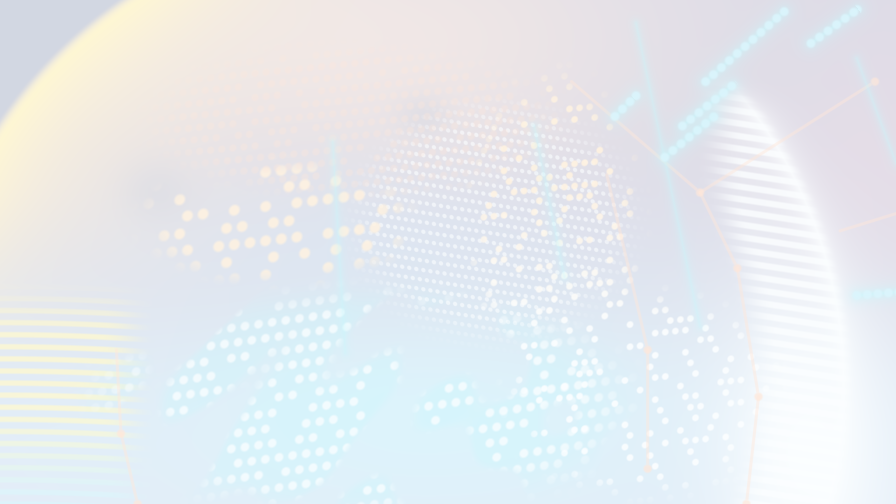
Give the GLSL for this background, as a Shadertoy shader.

```glsl
// Pale glowing globe of dotted land, with cyan data bars and thin network lines.

// Globe, in units of canvas height
const vec2 GLOBE = vec2(0.764, 0.236);
const float RADIUS = 0.92;
const float RIB_PITCH = 0.025;
const float BEAD_PITCH = 0.021;
const float BEAD_RADIUS = 0.0085;

// Palette
const vec3 LAVENDER = vec3(0.865, 0.860, 0.905);
const vec3 ICE = vec3(0.890, 0.930, 0.970);
const vec3 GREY = vec3(0.825, 0.842, 0.885);
const vec3 PEACH = vec3(0.950, 0.912, 0.903);
const vec3 BLUE = vec3(0.865, 0.900, 0.948);
const vec3 CYAN = vec3(0.860, 0.960, 0.990);
const vec3 BRIGHT_CYAN = vec3(0.780, 0.970, 0.990);
const vec3 ROSE = vec3(0.900, 0.865, 0.905);
const vec3 CREAM = vec3(1.000, 0.950, 0.880);
const vec3 YELLOW = vec3(1.000, 0.975, 0.810);
const vec3 APRICOT = vec3(1.000, 0.905, 0.850);
const vec3 WHITE = vec3(0.985, 0.995, 1.000);

// Segments as start.xy, end.xy
const int BARS = 6;
const vec4 BAR[BARS] = vec4[](
    vec4(1.319, 0.688, 1.417, 0.769), vec4(1.354, 0.750, 1.454, 0.831),
    vec4(1.400, 0.838, 1.556, 0.977), vec4(1.609, 0.914, 1.701, 0.981),
    vec4(1.220, 0.769, 1.262, 0.810), vec4(1.700, 0.414, 1.790, 0.421));
const int LINKS = 10;
const vec4 LINK[LINKS] = vec4[](
    vec4(1.134, 0.838, 1.389, 0.618), vec4(1.389, 0.618, 1.463, 0.468),
    vec4(1.463, 0.468, 1.505, 0.213), vec4(1.505, 0.213, 1.481, 0.000),
    vec4(1.389, 0.618, 1.736, 0.838), vec4(1.667, 0.542, 1.790, 0.580),
    vec4(0.231, 0.306, 0.240, 0.140), vec4(0.240, 0.140, 0.273, 0.000),
    vec4(1.204, 0.653, 1.285, 0.306), vec4(1.285, 0.306, 1.285, 0.070));
const int BEAMS = 4;
const vec4 BEAM[BEAMS] = vec4[](
    vec4(1.262, 0.954, 1.389, 0.352), vec4(1.700, 0.884, 1.778, 0.676),
    vec4(0.660, 0.720, 0.685, 0.300), vec4(1.060, 0.750, 1.120, 0.450));

float hash(vec2 p) {
    return fract(sin(dot(p, vec2(127.1, 311.7))) * 4375.85);
}

float blob(vec2 p, vec2 center, vec2 size) {
    vec2 d = (p - center) / size;
    return exp(-dot(d, d));
}

float patchMask(vec2 p, vec2 center, vec2 size) {
    return smoothstep(0.25, 0.55, blob(p, center, size));
}

float segment(vec2 p, vec4 s) {
    vec2 a = p - s.xy, b = s.zw - s.xy;
    return length(a - b * clamp(dot(a, b) / dot(b, b), 0.0, 1.0));
}

float disc(float d, float radius) {
    float soft = max(radius * 0.35, 0.8 / iResolution.y);
    return 1.0 - smoothstep(radius - soft, radius + soft, d);
}

// Ragged land shapes from layered sines
float land(vec2 p) {
    float wave = sin(11.0 * p.x + 2.0 * sin(8.0 * p.y)) + sin(21.0 * p.y + 3.0 * sin(6.0 * p.x))
               + 0.6 * sin(37.0 * p.x - 29.0 * p.y);
    return smoothstep(-0.5, 0.3, wave);
}

// Tilted rows of dots; keep is the share of cells that are lit
float dots(vec2 p, float tilt, vec2 pitch, float radius, float keep) {
    vec2 g = vec2(p.x, p.y - tilt * p.x) / pitch;
    g.x += 0.5 * mod(floor(g.y), 2.0);
    return disc(length((fract(g) - 0.5) * pitch), radius) * step(hash(floor(g)), keep);
}

void mainImage(out vec4 fragColor, in vec2 fragCoord) {
    vec2 p = fragCoord / iResolution.y;
    float depth = RADIUS - length(p - GLOBE);
    float inside = smoothstep(-0.012, 0.018, depth);

    // Soft backdrop
    vec3 col = mix(ICE, LAVENDER, smoothstep(0.1, 0.75, p.y));
    col = mix(col, PEACH, 0.9 * blob(p, vec2(0.75, 0.92), vec2(0.55, 0.28)));
    col = mix(col, BLUE, 0.8 * blob(p, vec2(0.72, 0.50), vec2(0.45, 0.16)));
    col = mix(col, CYAN, 0.8 * blob(p, vec2(0.85, 0.17), vec2(0.50, 0.20)));
    col = mix(col, ROSE, 0.8 * blob(p, vec2(1.75, 0.68), vec2(0.20, 0.25)));
    col = mix(col, GREY, (1.0 - inside) * smoothstep(0.6, 1.0, p.y - p.x + 0.4));

    // Warm left rim
    float left = (1.0 - smoothstep(0.2, 0.85, p.x)) * smoothstep(0.22, 0.65, p.y) * inside;
    col = mix(col, CREAM, 0.85 * left * exp(-max(depth, 0.0) / 0.28));
    col = mix(col, YELLOW, 0.9 * left * exp(-max(depth, 0.0) / 0.09));
    col = mix(col, GREY, 0.4 * blob(p, vec2(0.84, 0.77), vec2(0.05, 0.04)));
    col = mix(col, GREY, 0.35 * blob(p, vec2(0.31, 0.62), vec2(0.07, 0.06)));

    // Golden rows at lower left
    float rows = 0.5 + 0.5 * cos(6.2832 * (p.y + 0.12 * p.x * p.x) / 0.024);
    float rowArea = (1.0 - smoothstep(0.2, 0.31, p.x)) * (1.0 - smoothstep(0.33, 0.45, p.y));
    col = mix(col, mix(CYAN, YELLOW, smoothstep(0.0, 0.2, p.y)), 0.75 * rowArea * smoothstep(0.3, 0.9, rows));

    // Cyan land bands, then dotted land
    float south = patchMask(p, vec2(0.72, 0.20), vec2(0.52, 0.22)) * land(p);
    col = mix(col, BRIGHT_CYAN, 0.3 * south);
    col = mix(col, WHITE, 0.75 * south * dots(p, 0.14, vec2(0.027, 0.030), 0.0085, 0.8));
    float fine = patchMask(p, vec2(0.98, 0.56), vec2(0.27, 0.23));
    col = mix(col, WHITE, 0.6 * fine * dots(p, -0.16, vec2(0.014, 0.019), 0.0042, 1.0));
    float warm = patchMask(p, vec2(0.55, 0.56), vec2(0.26, 0.12));
    col = mix(col, CREAM, 0.85 * warm * dots(p, 0.12, vec2(0.031, 0.034), 0.0105, 0.6));
    float north = patchMask(p, vec2(0.70, 0.76), vec2(0.40, 0.15));
    col = mix(col, APRICOT, 0.3 * north * dots(p, 0.10, vec2(0.022, 0.024), 0.007, 0.9));
    float sparks = patchMask(p, vec2(1.10, 0.55), vec2(0.17, 0.30))
                 + patchMask(p, vec2(1.28, 0.22), vec2(0.27, 0.20));
    col = mix(col, mix(WHITE, CREAM, smoothstep(0.3, 0.7, p.y)),
              0.9 * min(sparks, 1.0) * dots(p, 0.1, vec2(0.020, 0.022), 0.0065, 0.3));

    // White ribs and glow at the right rim
    float right = smoothstep(1.38, 1.48, p.x) * (1.0 - smoothstep(0.76, 0.86, p.y));
    float ribs = smoothstep(0.2, 0.8, 0.5 + 0.5 * cos(6.2832 * (p.y + 0.15 * p.x) / RIB_PITCH));
    float band = inside * (1.0 - smoothstep(0.13, 0.21, depth));
    col = mix(col, WHITE, right * band * (0.25 + 0.6 * ribs));
    col = mix(col, WHITE, 0.85 * right * exp(-abs(depth - 0.01) / 0.025));
    col = mix(col, WHITE, 0.95 * blob(p, vec2(1.60, 0.10), vec2(0.17, 0.32)));

    // Network lines and light beams
    for (int i = 0; i < LINKS; i++) {
        float node = disc(length(p - LINK[i].zw), 0.008);
        col = mix(col, APRICOT, max(0.45 * disc(segment(p, LINK[i]), 0.003), 0.7 * node));
    }
    for (int i = 0; i < BEAMS; i++)
        col = mix(col, BRIGHT_CYAN, 0.45 * exp(-segment(p, BEAM[i]) / 0.007));

    // Beaded data bars
    for (int i = 0; i < BARS; i++) {
        vec2 span = BAR[i].zw - BAR[i].xy, dir = normalize(span), q = p - BAR[i].xy;
        float along = clamp(round(dot(q, dir) / BEAD_PITCH) * BEAD_PITCH, 0.0, length(span));
        col = mix(col, BRIGHT_CYAN, 0.7 * exp(-segment(p, BAR[i]) / 0.012));
        col = mix(col, CYAN, 0.85 * disc(length(q - dir * along), BEAD_RADIUS));
    }
    fragColor = vec4(col, 1.0);
}
```
